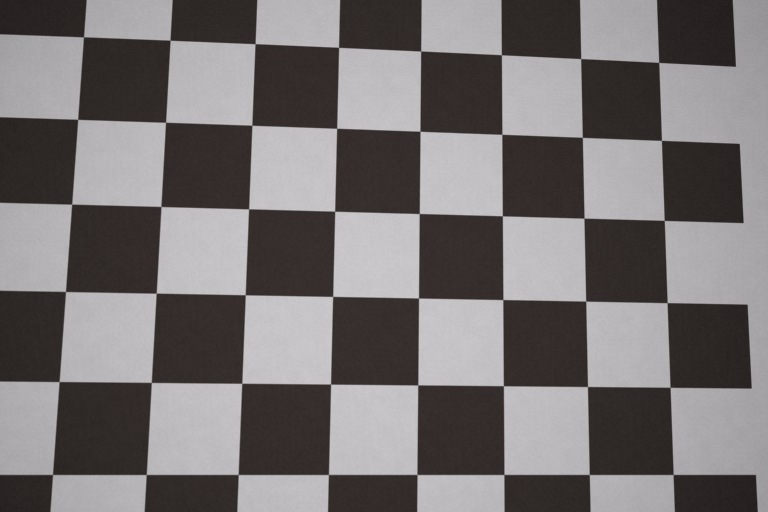
Write a Shadertoy shader that draws this pattern.

```glsl
// Printed checkerboard on pale paper, seen in slight perspective with soft corner falloff.

// Board to canvas projection; canvas runs 0..1 across and 0..1 downwards.
const vec3 PROJECT_X = vec3(0.11463, -0.00910, 0.10938);
const vec3 PROJECT_Y = vec3(0.00824, 0.15687, 0.07422);
const vec3 PROJECT_W = vec3(0.00889, -0.01491, 1.0);
const float LENS_BOW = 0.0045;       // upward bulge of the upper rows
const float LAST_COLUMN = 8.0;       // right end of the print, in squares
const float EDGE_SOFTNESS = 0.011;   // half width of ink edges, in squares

const vec3 PAPER_COLOR = vec3(0.782, 0.774, 0.785);
const vec3 INK_COLOR = vec3(0.213, 0.185, 0.180);
const vec2 LIGHT_CENTER = vec2(0.46, 0.56);
const float FALLOFF = 0.60;
const float INK_FALLOFF_POWER = 1.5;

const float GRAIN_SCALE = 300.0;     // grains per canvas height
const float MOTTLE_SCALE = 45.0;
const float PAPER_GRAIN = 0.022;
const float INK_GRAIN = 0.020;
const float MOTTLE = 0.014;

float hash(vec2 p) {
    return fract(sin(dot(p, vec2(127.1, 311.7))) * 43758.5453);
}

float valueNoise(vec2 p) {
    vec2 i = floor(p), f = fract(p);
    f = f * f * (3.0 - 2.0 * f);
    return mix(mix(hash(i), hash(i + vec2(1, 0)), f.x),
               mix(hash(i + vec2(0, 1)), hash(i + vec2(1, 1)), f.x), f.y);
}

// Canvas position to board position, one unit per square.
vec2 toBoard(vec2 p) {
    float x = 2.0 * p.x - 1.0;
    p.y += LENS_BOW * (1.0 - x * x) * pow(max(1.0 - p.y, 0.0), 4.0);
    mat3 project = transpose(mat3(PROJECT_X, PROJECT_Y, PROJECT_W));
    vec3 q = inverse(project) * vec3(p, 1.0);
    return q.xy / q.z;
}

// Ink coverage: product of two smoothed square waves, cut at the last column.
float inkCoverage(vec2 board) {
    vec2 soft = max(vec2(EDGE_SOFTNESS), 0.75 * fwidth(board));
    vec2 inside = vec2(min(board.x, LAST_COLUMN - 0.5), board.y);
    vec2 toEdge = abs(mod(inside - 0.5, 2.0) - 1.0) - 0.5;
    vec2 wave = 2.0 * smoothstep(-soft, soft, toEdge) - 1.0;
    float printed = 1.0 - smoothstep(-soft.x, soft.x, board.x - LAST_COLUMN);
    return (0.5 + 0.5 * wave.x * wave.y) * printed;
}

void mainImage(out vec4 fragColor, in vec2 fragCoord) {
    vec2 canvas = fragCoord / iResolution.xy;
    canvas.y = 1.0 - canvas.y;
    vec2 surface = fragCoord / iResolution.y;

    // Light fades away from its centre, faster on the ink.
    vec2 offset = (canvas - LIGHT_CENTER) * vec2(1.0, 0.67);
    float light = 1.0 - FALLOFF * dot(offset, offset);

    // Fine grain and broader unevenness of paper and toner.
    float grain = valueNoise(surface * GRAIN_SCALE) - 0.5;
    float mottle = MOTTLE * (valueNoise(surface * MOTTLE_SCALE) - 0.5);
    vec3 paper = PAPER_COLOR * light + PAPER_GRAIN * grain + mottle;
    vec3 ink = INK_COLOR * pow(light, INK_FALLOFF_POWER) + INK_GRAIN * grain + 0.5 * mottle;

    fragColor = vec4(mix(paper, ink, inkCoverage(toBoard(canvas))), 1.0);
}
```
